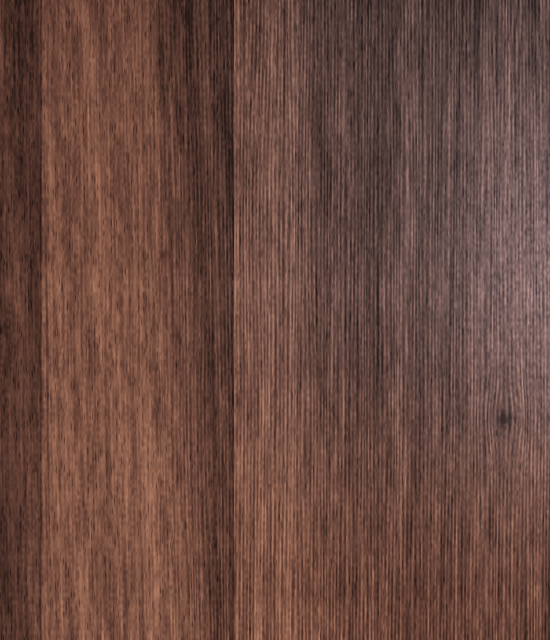
A WebGL 1 fragment shader for this texture:

```glsl
precision highp float;
// Dark walnut boards with vertical grain: slanted broad bands, fine streaks,
// embossed ribs and short pores set a tone, which is mapped to wood colours
// and then lit by a cool satin sheen from the right.
uniform vec2 u_resolution;

const vec3 DARK_WOOD = vec3(0.235, 0.148, 0.125);
const vec3 MID_WOOD = vec3(0.415, 0.268, 0.220);
const vec3 LIGHT_WOOD = vec3(0.625, 0.430, 0.340);
const vec3 COOL_TINT = vec3(1.21, 0.93, 0.88);
const vec3 SHEEN = vec3(0.150, 0.142, 0.155);
const vec2 KNOT = vec2(0.918, 0.345);
const vec2 EDGE_KNOT = vec2(-0.002, 0.485);
const float RIBS = 150.0;
const float TAU = 6.28318;

float hash(vec2 p) {
  return fract(sin(dot(p, vec2(127.1, 311.7))) * 43758.5453);
}

float noise(vec2 p) {
  vec2 i = floor(p);
  vec2 f = fract(p);
  f = f * f * (3.0 - 2.0 * f);
  float low = mix(hash(i), hash(i + vec2(1.0, 0.0)), f.x);
  float high = mix(hash(i + vec2(0.0, 1.0)), hash(i + vec2(1.0, 1.0)), f.x);
  return mix(low, high, f.y);
}

// Signed noise, stretched along the grain
float streak(vec2 p, float across, float along) {
  return noise(p * vec2(across, along) + across) - 0.5;
}

// Soft elliptical spot, 1 at its centre
float spot(vec2 d, vec2 radius) {
  vec2 q = d / radius;
  return exp(-dot(q, q));
}

// Dark line where two boards meet
float seam(float x, float at, float width) {
  float d = (x - at) / width;
  return exp(-d * d);
}

// Spread the grain lines around a knot
vec2 bendAround(vec2 p, vec2 centre, vec2 radius) {
  vec2 d = p - centre;
  return p - vec2(d.x * 0.5 * spot(d, radius), 0.0);
}

// Broad tone of the four boards, with the dark heartwood in two of them
float boardTone(vec2 p, float lastSeam) {
  float heart = 0.365 - 0.075 * p.y + 0.02 * streak(p, 9.0, 4.0);
  float second = mix(0.64, 0.28, smoothstep(heart - 0.035, heart + 0.035, p.x));
  float third = mix(0.65, 0.40, smoothstep(0.51, 0.63, p.x));
  float soft = 0.0015;
  float tone = mix(0.27, second, smoothstep(-soft, soft, p.x - 0.075));
  tone = mix(tone, third, smoothstep(-soft, soft, p.x - 0.425));
  return mix(tone, 0.42, smoothstep(-soft, soft, p.x - lastSeam));
}

// Short dark dashes, at most one per grid cell
float pores(vec2 p, vec2 grid, float share) {
  vec2 q = p * grid;
  q.y += 7.0 * hash(vec2(floor(q.x), 3.0));
  vec2 cell = floor(q);
  vec2 centre = 0.4 + 0.2 * vec2(hash(cell + 11.0), hash(cell + 23.0));
  vec2 d = abs(fract(q) - centre);
  float dash = smoothstep(0.40, 0.05, d.x) * smoothstep(0.40, 0.10, d.y);
  return dash * step(hash(cell), share);
}

// Embossed ribs, faded out where they are too fine to resolve
float ribs(vec2 p) {
  float phase = TAU * (p.x * RIBS + 1.3 * noise(p * vec2(55.0, 3.0)));
  float broken = 0.25 + 1.3 * noise(p * vec2(RIBS, 50.0));
  return sin(phase) * broken * smoothstep(1.5, 2.6, u_resolution.x / RIBS);
}

// Nested arches of growth rings
float arches(vec2 p) {
  float ring = length(vec2(p.x - 0.965, 0.09 * (p.y - 0.72)));
  float wobble = 3.0 * noise(p * vec2(30.0, 8.0));
  float area = smoothstep(0.07, 0.03, abs(p.x - 0.965)) * smoothstep(0.6, 0.8, p.y);
  return area * sin(620.0 * ring + wobble);
}

vec3 woodColour(float tone) {
  vec3 lower = mix(DARK_WOOD, MID_WOOD, clamp(tone * 2.0, -0.4, 1.0));
  return mix(lower, LIGHT_WOOD, clamp(tone * 2.0 - 1.0, 0.0, 1.3));
}

void main() {
  vec2 uv = gl_FragCoord.xy / u_resolution;
  float lastSeam = 0.80 + 0.04 * uv.y;
  float ribbed = smoothstep(0.18, 0.50, uv.x);

  // Grain space leans left towards the top in the second board
  vec2 p = bendAround(uv, KNOT, vec2(0.030, 0.045));
  p = bendAround(p, EDGE_KNOT, vec2(0.025, 0.045));
  float lean = mix(0.05, -0.010, step(0.425, uv.x));
  vec2 grain = p + vec2(lean * p.y + 0.0025 * streak(p, 6.0, 5.0), 0.0);
  vec2 upright = mix(grain, p, 0.7);

  // Tone from broad to fine
  float tone = boardTone(uv, lastSeam);
  tone += 0.19 * streak(grain, 38.0, 1.3) + 0.22 * streak(grain, 95.0, 2.5);
  tone += 0.36 * streak(upright, 230.0, 11.0) + 0.30 * streak(upright, 330.0, 40.0);
  tone += 0.26 * streak(uv, 400.0, 170.0);
  tone += mix(0.05, 0.20, ribbed) * ribs(upright) + 0.10 * arches(uv);
  tone -= mix(0.30, 0.24, ribbed) * pores(upright, vec2(210.0, 46.0), 0.22);
  tone -= 0.20 * smoothstep(0.25, 0.45, streak(upright, 130.0, 2.2));
  tone -= 0.25 * (seam(uv.x, 0.075, 0.002) + seam(uv.x, 0.423, 0.003));
  tone -= 0.25 * seam(uv.x, lastSeam, 0.003);
  tone -= 0.45 * spot(uv - KNOT, vec2(0.013, 0.009));
  tone -= 0.15 * spot(uv - KNOT, vec2(0.032, 0.014));
  tone -= 0.35 * spot(uv - EDGE_KNOT, vec2(0.012, 0.009));
  tone += 0.06 - 0.17 * uv.y * uv.y;

  // Cool light over the upper middle and a glossy patch at the right
  vec3 colour = woodColour(tone);
  float luma = dot(colour, vec3(0.299, 0.587, 0.114));
  float cool = smoothstep(0.20, 0.75, uv.x) * smoothstep(0.0, 0.65, uv.y);
  colour = mix(colour, luma * COOL_TINT, 0.85 * cool);
  float gloss = smoothstep(0.62, 1.03, uv.x) * spot(uv - vec2(1.0, 0.56), vec2(0.6, 0.34));
  float glint = 0.55 + 0.9 * noise(uv * vec2(260.0, 190.0));
  colour += SHEEN * (gloss * glint + 0.08 * cool);
  gl_FragColor = vec4(colour, 1.0);
}
```
